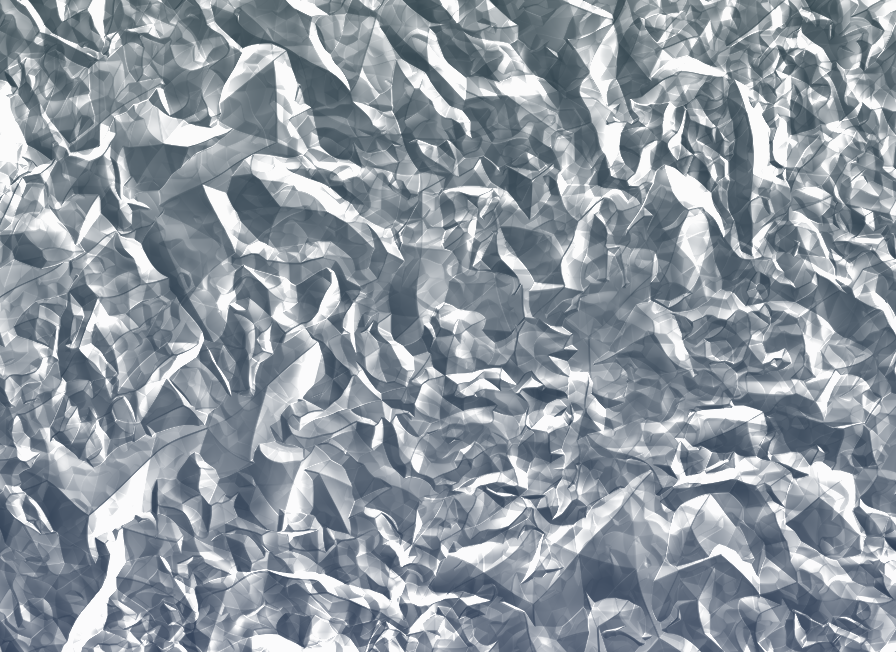
Give the GLSL for this texture, as a Shadertoy shader.

```glsl
const float SKEW = 0.366025;

float hash(vec2 cell) {
    return fract(sin(dot(cell, vec2(127.1, 311.7))) * 43758.5453);
}

vec2 rotate(vec2 p, float angle) {
    float c = cos(angle), s = sin(angle);
    return vec2(c * p.x - s * p.y, s * p.x + c * p.y);
}

float smoothNoise(vec2 p) {
    vec2 cell = floor(p), f = fract(p);
    f = f * f * (3.0 - 2.0 * f);
    float low = mix(hash(cell), hash(cell + vec2(1, 0)), f.x);
    float high = mix(hash(cell + vec2(0, 1)), hash(cell + 1.0), f.x);
    return mix(low, high, f.y);
}

// Linear interpolation on a triangle grid: flat facets, sharp creases
float facetNoise(vec2 p) {
    vec2 skewed = p + (p.x + p.y) * SKEW;
    vec2 cell = floor(skewed), f = skewed - cell;
    float major = max(f.x, f.y), minor = min(f.x, f.y);
    vec2 corner = f.x > f.y ? vec2(1, 0) : vec2(0, 1);
    return hash(cell) * (1.0 - major)
         + hash(cell + corner) * (major - minor)
         + hash(cell + 1.0) * minor;
}

vec2 bend(vec2 p) {
    return vec2(smoothNoise(p), smoothNoise(p + vec2(19.4, 53.1))) - 0.5;
}

// A sheet of gently bowed facets; division by frequency keeps slopes comparable
float sheet(vec2 p, float frequency, float seed) {
    vec2 q = rotate(p, seed) * frequency + seed * 7.3;
    q += 0.55 * bend(q * 0.9 + 3.7);
    float bow = smoothNoise(q * 1.2 + 11.3) - 0.5;
    return (facetNoise(q) - 0.5 + 0.5 * bow) / frequency;
}

// Sheets cut each other, so only one shows at a time and plates vary in size
float foilHeight(vec2 p) {
    vec2 q = p + 0.05 * bend(p * 4.0 + 5.0);
    float small = max(sheet(q, 17.0, 1.3), sheet(q, 22.0, 2.6));
    float medium = min(sheet(q, 11.5, 3.7), sheet(q, 14.0, 4.9));
    float height = max(medium, min(small, sheet(q, 7.5, 6.2)));
    height = min(height, sheet(q, 8.0, 7.4) + 0.03);
    float fineness = 0.1 + 0.6 * smoothNoise(p * 4.0 + 21.0);
    float wrinkles = max(sheet(q, 30.0, 8.1), sheet(q, 37.0, 9.6));
    return height + fineness * wrinkles;
}

// Main light from one side, with a weaker pair of lights across it
float facetLight(vec2 gradient, float angle) {
    vec2 local = rotate(gradient, -angle);
    return 1.25 * local.x + 0.9 * (abs(local.y) - 0.55);
}

// Reflected brightness: dark sheen rising steeply to clipped glare
float foilTone(float slope) {
    return min(0.24 + 0.33 * exp(0.78 * slope), 0.985);
}

vec3 foilColor(float tone, float altitude) {
    vec3 tint = mix(vec3(-0.09, -0.01, 0.115), vec3(-0.08, 0.015, 0.06), altitude);
    return tone + (1.0 - tone) * tint;
}

void mainImage(out vec4 fragColor, in vec2 fragCoord) {
    vec2 p = fragCoord / iResolution.y;
    float e = 0.0021;

    // Slope and curvature from neighbouring heights
    float center = foilHeight(p);
    float left = foilHeight(p - vec2(e, 0));
    float right = foilHeight(p + vec2(e, 0));
    float below = foilHeight(p - vec2(0, e));
    float above = foilHeight(p + vec2(0, e));
    vec2 gradient = vec2(right - left, above - below) / (2.0 * e);
    float curvature = (left + right + below + above - 4.0 * center) / e;

    // Lit facets, bright crests and darker valleys
    float lightAngle = 0.75 + 1.6 * (smoothNoise(p * 2.3 + 8.0) - 0.5);
    float slope = facetLight(gradient, lightAngle) - 0.05;
    slope += 0.55 * clamp(-curvature, 0.0, 2.0);
    slope -= 0.3 * clamp(curvature, 0.0, 2.0);

    fragColor = vec4(foilColor(foilTone(slope), p.y), 1.0);
}
```
